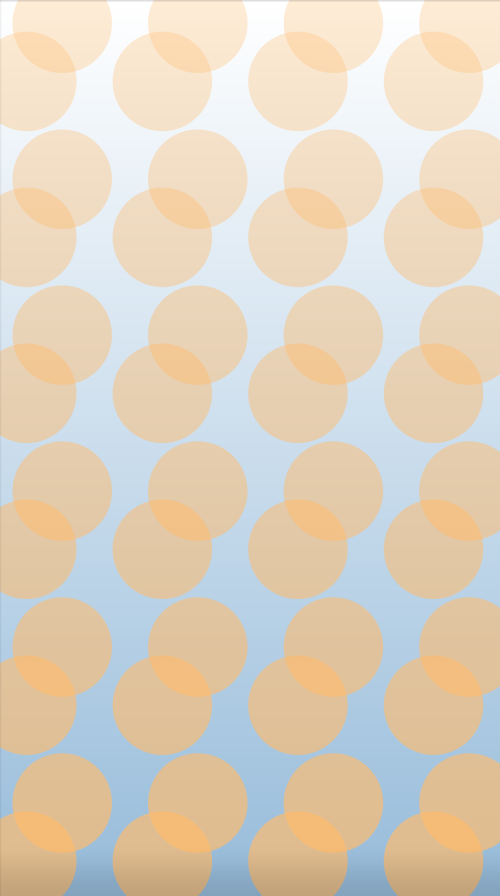
This pattern is drawn by a Shadertoy shader. Its source:

```glsl
// Two staggered lattices of translucent apricot discs over a white-to-blue sky.
// Each lattice folds the plane to its nearest disc centre; opacity grows
// downward, and a soft shade closes the outer edges.

// Coverage of the nearest disc in a lattice that passes through origin.
float discLattice(vec2 p, vec2 origin, float pixel) {
    vec2 period = vec2(0.2712, 0.3119);
    vec2 q = p - origin;
    q -= period * floor(q / period + 0.5);
    float dist = length(q) - 0.0995;
    return 1.0 - smoothstep(-0.7 * pixel, 0.7 * pixel, dist);
}

void mainImage(out vec4 fragColor, in vec2 fragCoord) {
    // Canvas widths, measured from the top left corner
    float pixel = 1.0 / iResolution.x;
    vec2 p = vec2(fragCoord.x, iResolution.y - fragCoord.y) * pixel;
    float depth = 1.0 - fragCoord.y / iResolution.y;

    // Sky gradient
    vec3 color = mix(vec3(1.0), vec3(0.59, 0.735, 0.855), depth);

    // Overlapping discs, more opaque toward the bottom
    vec3 apricot = vec3(1.0, 0.735, 0.425);
    float opacity = mix(0.28, 0.71, depth);
    color = mix(color, apricot, opacity * discLattice(p, vec2(0.1244, 0.0465), pixel));
    color = mix(color, apricot, opacity * discLattice(p, vec2(0.0535, 0.1628), pixel));

    // Shade along the bottom, thin lines along the top and left
    color *= 1.0 - 0.13 * smoothstep(0.94, 1.0, depth);
    color *= 1.0 - 0.13 * (1.0 - smoothstep(0.001, 0.005, p.y));
    color *= 1.0 - 0.06 * (1.0 - smoothstep(0.001, 0.004, p.x));

    fragColor = vec4(color, 1.0);
}
```
